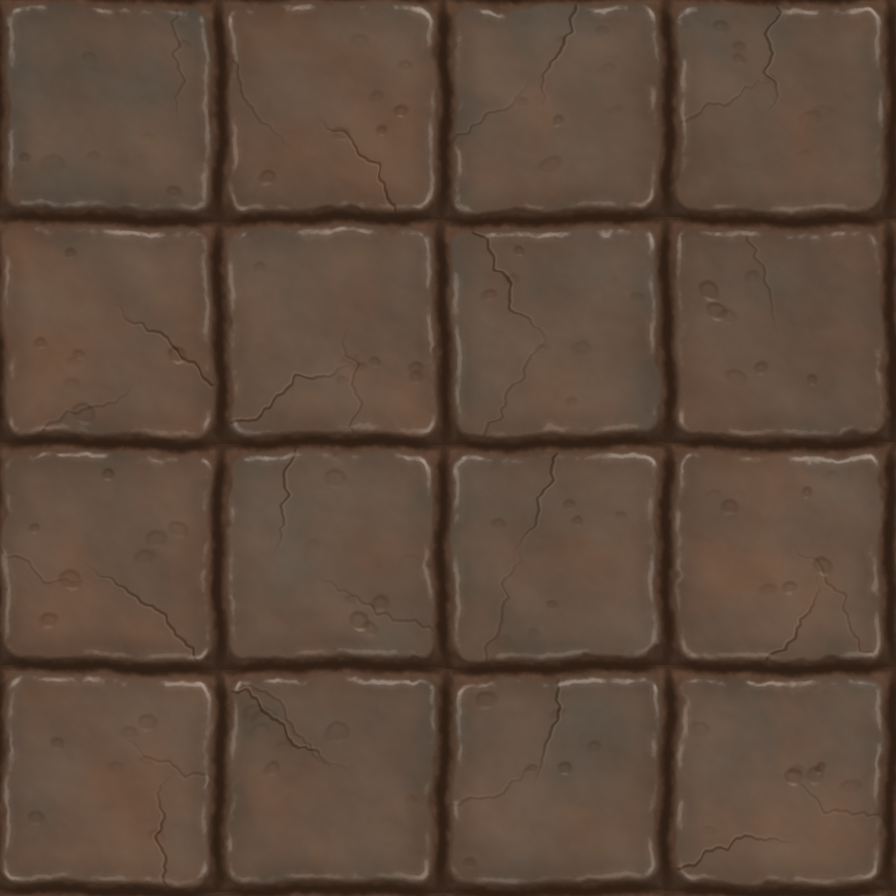
A Shadertoy shader for this texture:

```glsl
const float TILES = 4.0;
const float TAU = 6.2831853;
const mat2 SPIN = mat2(0.8, 0.6, -0.6, 0.8);

const vec3 FACE = vec3(0.39, 0.312, 0.255);
const vec3 BEVEL = vec3(0.305, 0.222, 0.170);
const vec3 GROOVE = vec3(0.185, 0.120, 0.080);
const vec3 WORN_EDGE = vec3(0.66, 0.59, 0.54);
const vec3 RUST = vec3(0.030, -0.004, -0.018);

vec2 hash2(vec2 p) {
    vec3 q = fract(vec3(p.xyx) * vec3(0.1031, 0.1030, 0.0973));
    q += dot(q, q.yzx + 33.33);
    return fract((q.xx + q.yz) * q.zy);
}

float layeredSines(vec2 p, float seed) {
    float sum = 0.0, amp = 0.5;
    for (int i = 0; i < 5; i++) {
        p = SPIN * p + seed;
        sum += amp * sin(p.x + sin(1.3 * p.y)) * cos(p.y + 0.7 * sin(p.x));
        p *= 1.9;
        amp *= 0.55;
    }
    return sum;
}

// Distance to the nearest scattered point
float cellular(vec2 p, float seed) {
    vec2 cell = floor(p), f = fract(p);
    float nearest = 2.0;
    for (int y = -1; y <= 1; y++)
    for (int x = -1; x <= 1; x++) {
        vec2 o = vec2(x, y);
        nearest = min(nearest, length(o + hash2(cell + o + 50.0 + seed) - f));
    }
    return nearest;
}

float roundBox(vec2 p, float halfSize, float radius) {
    vec2 q = abs(p) - halfSize + radius;
    return length(max(q, 0.0)) + min(max(q.x, q.y), 0.0) - radius;
}

float softLine(float d, float width, float blur) {
    return 1.0 - smoothstep(width, width + blur, abs(d));
}

// Signed relief of small dents: dark upper lip, bright lower lip
float pits(vec2 p, float seed, float blur) {
    float relief = 0.0;
    for (int i = 0; i < 7; i++) {
        vec2 id = vec2(float(i) * 7.0 + 3.0, seed * 13.0);
        vec2 centre = (hash2(id) - 0.5) * 0.76;
        vec2 trait = hash2(id + 41.0);
        vec2 q = (p - centre) * vec2(mix(0.75, 1.1, trait.y), 1.15);
        q += 0.012 * layeredSines(p * 16.0, seed);
        float d = length(q) - mix(0.018, 0.050, trait.x * trait.x);
        float side = q.y / (length(q) + 0.01);
        float rim = softLine(d, 0.002, 0.011 + blur);
        float shade = -0.055 * rim * (0.55 + 0.6 * side);
        shade += 0.16 * rim * smoothstep(0.5, 1.0, -side) * trait.y * trait.y;
        shade -= 0.022 * (1.0 - smoothstep(-0.015, 0.006, d));
        relief += shade * mix(0.25, 1.0, trait.y);
    }
    return relief;
}

// A wandering crack that fades toward its inner end
float crack(vec2 p, vec2 trait, float seed, float blur) {
    float a = TAU * trait.x;
    vec2 q = mat2(cos(a), -sin(a), sin(a), cos(a)) * p;
    float path = (trait.y - 0.5) * 0.6 + 0.10 * layeredSines(vec2(q.x * 7.0, seed), seed);
    float d = q.y - path;
    float fade = smoothstep(-0.08, 0.25, q.x);
    float dark = softLine(d, 0.002 * fade, 0.006 + blur);
    float lit = softLine(d + 0.010, 0.001, 0.007 + blur);
    return fade * (0.035 * lit - 0.085 * dark);
}

void mainImage(out vec4 fragColor, in vec2 fragCoord) {
    // Gently bent grid, seamless across the canvas
    vec2 uv = fragCoord / iResolution.xy;
    vec2 grid = (uv + vec2(0.005, -0.005)) * TILES;
    grid += 0.010 * sin(TAU * (3.0 * uv.yx + vec2(0.1, 0.6)));
    grid += 0.005 * sin(TAU * (11.0 * uv.yx + 2.0 * uv));
    vec2 id = mod(floor(grid), TILES);
    vec2 p = fract(grid) - 0.5;
    vec2 trait = hash2(id + 17.0);
    float seed = 1.0 + id.x + TILES * id.y;
    float blur = TILES / min(iResolution.x, iResolution.y);

    // Chipped tile outline
    float rough = layeredSines(p * 9.0, seed);
    float fine = layeredSines(p * 32.0, seed + 5.0);
    float chips = smoothstep(0.45, 0.0, cellular(p * 8.0, seed));
    float edge = roundBox(p, 0.452 + 0.008 * (trait.x - 0.5), 0.065);
    float d = edge + 0.008 * rough + 0.008 * fine + 0.014 * chips * smoothstep(0.0, 0.4, rough);
    float up = smoothstep(0.34, 0.45, p.y);
    float down = smoothstep(0.34, 0.45, -p.y);

    // Mottled stone face
    float mottle = layeredSines(SPIN * p * vec2(4.0, 7.0), seed + 2.0);
    float stain = layeredSines(p * 5.0, seed + 9.0);
    vec3 face = FACE * (1.0 + 0.07 * (trait.y - 0.5) + 0.09 * mottle + 0.025 * fine);
    face += RUST * (0.9 * stain + 0.7 * (trait.x - 0.5));
    face *= 1.0 - 0.09 * smoothstep(-0.14, 0.0, edge);
    face += pits(p, seed, blur);
    face += crack(p, trait, seed, blur) * step(0.3, trait.y);
    face += crack(p, trait.yx, seed + 6.0, blur) * 0.5;

    // Sloped sides and dark joint
    float joint = 0.5 - max(abs(p.x), abs(p.y));
    float crossing = smoothstep(0.13, 0.02, length(0.5 - abs(p)));
    vec3 side = BEVEL * (1.0 + 0.14 * up - 0.18 * down + 0.12 * fine);
    float depth = smoothstep(0.040, 0.004, joint + 0.008 * fine) * (1.0 - 0.45 * crossing);
    side = mix(side, GROOVE, depth);
    vec3 color = mix(face, side, smoothstep(-0.008, 0.014 + blur, d));

    // Worn, broken highlights along the rim
    float corner = smoothstep(0.56, 0.62, length(p));
    float wear = smoothstep(-0.25, 0.40, layeredSines(p * 11.0, seed + 3.0));
    float rim = softLine(d + 0.014, 0.002, 0.009 + blur);
    float glow = softLine(d + 0.022, 0.004, 0.032);
    float strength = wear * (0.35 + 0.30 * up + 0.35 * corner - 0.08 * down);
    color = mix(color, WORN_EDGE, clamp(strength * (rim * 0.85 + glow * 0.22), 0.0, 1.0));

    fragColor = vec4(clamp(color, 0.0, 1.0), 1.0);
}
```
